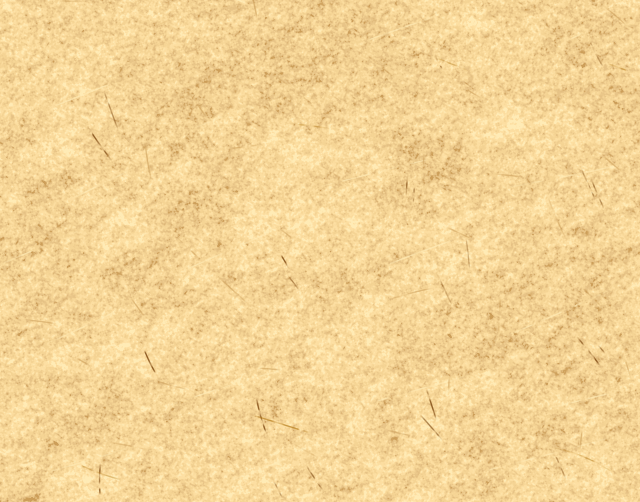
Write a Shadertoy shader that draws this texture.

```glsl
// Aged parchment: fine mottled grain, tilted pale fibres and broken brown scratches.

const vec3 BROWN = vec3(0.50, 0.29, 0.07);
const vec3 OCHRE = vec3(0.70, 0.47, 0.08);
const vec3 STAIN = vec3(0.80, 0.62, 0.35);
const vec3 SHADE = vec3(0.91, 0.77, 0.53);
const vec3 BASE  = vec3(0.96, 0.83, 0.58);
const vec3 LIGHT = vec3(0.99, 0.87, 0.63);
const vec3 PALE  = vec3(1.00, 0.92, 0.71);

const float FIBRE_ANGLE = 0.33;
const float GRAIN_SCALE = 165.0;
const float SPECK_SCALE = 130.0;
const float LINE_WIDTH = 0.0008;
const int SCRATCHES = 30;
const int HAIRLINES = 44;
const int PALE_LINES = 18;

float hash(vec2 p) {
    vec3 q = fract(vec3(p.xyx) * 0.1031);
    q += dot(q, q.yzx + 33.33);
    return fract((q.x + q.y) * q.z);
}

// Value noise centred on zero
float noise(vec2 p) {
    vec2 cell = floor(p), f = fract(p);
    f = f * f * (3.0 - 2.0 * f);
    float low = mix(hash(cell), hash(cell + vec2(1, 0)), f.x);
    float high = mix(hash(cell + vec2(0, 1)), hash(cell + vec2(1, 1)), f.x);
    return mix(low, high, f.y) - 0.5;
}

vec2 turn(vec2 p, float angle) {
    float c = cos(angle), s = sin(angle);
    return vec2(c * p.x + s * p.y, c * p.y - s * p.x);
}

// Evenly spread position for the item with this index
vec2 scatter(float index, vec2 canvas) {
    return fract(vec2(0.31, 0.67) + index * vec2(0.7549, 0.5698)) * canvas;
}

// Slightly bent, tapered stroke, smoothed over one pixel
float stroke(vec2 p, float angle, float halfLength, float bend) {
    vec2 q = turn(p, angle);
    q.y += bend * q.x * q.x;
    float line = 1.0 - smoothstep(0.0, LINE_WIDTH + 1.0 / iResolution.y, abs(q.y));
    return line * (1.0 - smoothstep(0.5, 1.0, abs(q.x) / halfLength));
}

// Colour ramp over a roughly normal tone
vec3 parchment(float tone) {
    vec3 color = mix(STAIN, SHADE, smoothstep(-2.9, -1.3, tone));
    color = mix(color, BASE, smoothstep(-1.3, -0.3, tone));
    color = mix(color, LIGHT, smoothstep(-0.2, 0.8, tone));
    return mix(color, PALE, smoothstep(0.9, 2.0, tone));
}

void mainImage(out vec4 fragColor, in vec2 fragCoord) {
    vec2 p = fragCoord / iResolution.y;
    vec2 canvas = vec2(iResolution.x / iResolution.y, 1.0);
    vec2 fibre = turn(p, FIBRE_ANGLE);

    // Grain, fibres and broad mottling
    float tone = 2.6 * noise(turn(p, 0.6) * GRAIN_SCALE);
    tone += 2.2 * noise(turn(p, 1.1) * GRAIN_SCALE * 1.9 + 17.0);
    tone += 1.7 * noise(fibre * vec2(45.0, 85.0) + 41.0);
    tone += 1.3 * noise(fibre * vec2(14.0, 30.0) + 73.0);
    tone += 1.1 * noise(fibre * vec2(5.0, 9.0) + 97.0);

    // Small dark flecks and soft whitish scuffs
    float fleck = smoothstep(0.30, 0.46, noise(turn(p, 0.9) * SPECK_SCALE + 131.0));
    tone -= 1.1 * fleck;
    float scuff = smoothstep(0.22, 0.45, noise(fibre * vec2(9.0, 28.0) + 151.0));
    tone += 0.8 * scuff * smoothstep(-0.1, 0.3, noise(fibre * vec2(60.0, 150.0)));
    vec3 color = parchment(tone);

    // Long pale creases rising to the right
    float wear = smoothstep(-0.25, 0.25, noise(p * 55.0 + 211.0));
    for (int i = 0; i < PALE_LINES; i++) {
        float id = float(i);
        vec2 mid = scatter(id + 5.0, canvas);
        float angle = FIBRE_ANGLE + 0.3 * (hash(vec2(id, 3.0)) - 0.5);
        float halfLength = mix(0.04, 0.20, hash(vec2(id, 7.0)));
        float mark = stroke(p - mid, angle, halfLength, 0.3 * (hash(vec2(id, 9.0)) - 0.5));
        color = mix(color, PALE, mark * wear * 0.75);
    }

    // Faint hairlines in mixed directions
    for (int i = 0; i < HAIRLINES; i++) {
        float id = float(i);
        vec2 mid = scatter(id + 60.0, canvas);
        float angle = mix(-1.7, 0.5, hash(vec2(id, 21.0)));
        float halfLength = mix(0.015, 0.06, hash(vec2(id, 23.0)));
        float mark = stroke(p - mid, angle, halfLength, 2.0 * (hash(vec2(id, 25.0)) - 0.5));
        color = mix(color, STAIN, mark * wear * 0.6);
    }

    // Brown scratches in loose pairs: steep, with some shallow ochre ones
    float gaps = smoothstep(-0.3, 0.25, noise(p * 95.0 + 307.0));
    for (int i = 0; i < SCRATCHES; i++) {
        float id = float(i);
        vec2 jitter = vec2(hash(vec2(id, 31.0)), hash(vec2(id, 33.0))) - 0.5;
        vec2 mid = scatter(floor(id / 2.0) + 120.0, canvas) + 0.09 * jitter;
        bool shallow = i % 5 == 0;
        float angle = (shallow ? 0.0 : -1.25) + 0.8 * (hash(vec2(id, 35.0)) - 0.5);
        float halfLength = mix(0.015, 0.05, hash(vec2(id, 37.0))) * (shallow ? 1.6 : 1.0);
        float mark = stroke(p - mid, angle, halfLength, 3.0 * (hash(vec2(id, 39.0)) - 0.5));
        float depth = mix(0.3, 0.9, hash(vec2(id, 41.0)));
        color = mix(color, shallow ? OCHRE : BROWN, mark * gaps * depth);
    }

    fragColor = vec4(color, 1.0);
}
```
